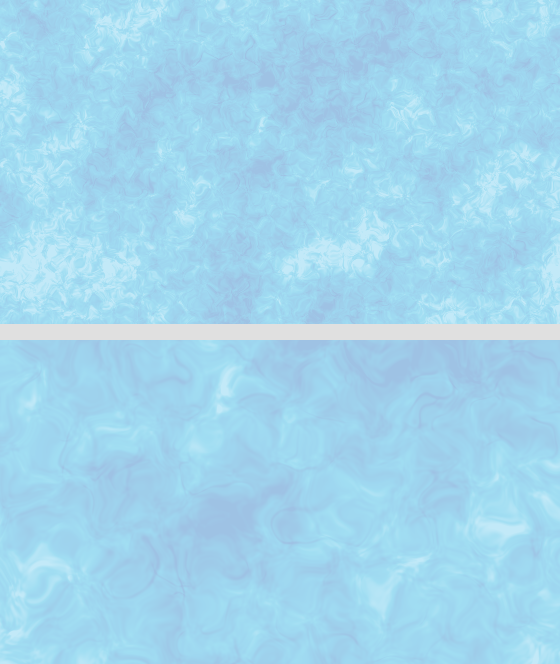
Top, the full canvas; bottom, a detail of the centre.
Reproduce this texture procedurally as a WebGL 2 fragment shader.

```glsl
#version 300 es
precision highp float;
// Weathered pale blue plaster: broad diagonal clouds, crumbly mottling,
// fine grain, thin broken creases and frosty flakes are summed into one
// tone of roughly unit deviation, which a six-stop palette then colours.

uniform vec2 u_resolution;
out vec4 fragColor;

const float TAU = 6.28319;
const float NOISE_GAIN = 4.4;   // brings gradient noise to unit deviation

// Integer hash of a lattice cell, 0..1
float hashCell(ivec2 cell, uint seed) {
    uvec2 c = uvec2(cell);
    uint h = c.x * 1597334677u ^ c.y * 3812015801u ^ seed * 2654435769u;
    h = (h ^ (h >> 16)) * 2246822519u;
    h = (h ^ (h >> 13)) * 3266489917u;
    h ^= h >> 16;
    return float(h >> 8) / 16777216.0;
}

float cornerSlope(ivec2 cell, vec2 offset, uint seed) {
    float angle = TAU * hashCell(cell, seed);
    return dot(vec2(cos(angle), sin(angle)), offset);
}

// Gradient noise with quintic blending
float gradientNoise(vec2 p, uint seed) {
    ivec2 i = ivec2(floor(p));
    vec2 f = fract(p);
    vec2 w = f * f * f * (f * (f * 6.0 - 15.0) + 10.0);
    float low = mix(cornerSlope(i, f, seed),
                    cornerSlope(i + ivec2(1, 0), f - vec2(1, 0), seed), w.x);
    float high = mix(cornerSlope(i + ivec2(0, 1), f - vec2(0, 1), seed),
                     cornerSlope(i + ivec2(1, 1), f - vec2(1, 1), seed), w.x);
    return NOISE_GAIN * mix(low, high, w.y);
}

mat2 rotation(float angle) {
    float c = cos(angle), s = sin(angle);
    return mat2(c, s, -s, c);
}

// Layered noise, kept at unit deviation for any octave count
float fractalNoise(vec2 p, int octaves, float gain, uint seed) {
    float sum = 0.0, power = 0.0, amplitude = 1.0;
    mat2 turn = 2.03 * rotation(0.65);
    for (int k = 0; k < octaves; k++) {
        sum += amplitude * gradientNoise(p, seed + uint(k));
        power += amplitude * amplitude;
        amplitude *= gain;
        p = turn * p + 7.3;
    }
    return sum / sqrt(power);
}

vec2 warp(vec2 p, float frequency, float amount, uint seed) {
    return p + amount * vec2(fractalNoise(p * frequency, 2, 0.6, seed),
                             fractalNoise(p * frequency, 2, 0.6, seed + 5u));
}

// Thin lines along the zero contour of noise, broken up by a second noise
float creases(vec2 p, float frequency, float width, uint seed) {
    float line = 1.0 - smoothstep(0.0, width, abs(gradientNoise(p * frequency, seed)));
    float gaps = smoothstep(0.0, 1.1, gradientNoise(p * frequency * 0.9, seed + 3u));
    return line * gaps;
}

// Darker diagonal band with lighter sides, centred near zero
float diagonalTrend(vec2 p, vec2 centre, vec2 normal) {
    return smoothstep(0.0, 0.75, abs(dot(p - centre, normal))) - 0.5;
}

float ramp(float from, float to, float t) {
    return clamp((t - from) / (to - from), 0.0, 1.0);
}

vec3 plasterColour(float tone) {
    vec3 c = vec3(0.62, 0.76, 0.895);
    c = mix(c, vec3(0.62, 0.81, 0.92), ramp(-1.95, -0.92, tone));
    c = mix(c, vec3(0.62, 0.84, 0.94), ramp(-0.92, -0.15, tone));
    c = mix(c, vec3(0.63, 0.87, 0.95), ramp(-0.15, 0.58, tone));
    c = mix(c, vec3(0.69, 0.89, 0.96), ramp(0.58, 1.23, tone));
    return mix(c, vec3(0.76, 0.915, 0.972), ramp(1.23, 2.0, tone));
}

void main() {
    vec2 p = gl_FragCoord.xy / u_resolution.y;   // canvas height = 1

    // Broad clouds, stretched along the rising diagonal
    vec2 slanted = rotation(-0.75) * warp(p, 5.0, 0.025, 11u);
    float clouds = fractalNoise(slanted * vec2(2.1, 3.0) + 4.0, 3, 0.6, 21u);
    float trend = diagonalTrend(p, vec2(0.87, 0.55), vec2(0.85, -0.53));
    float base = 0.62 * clouds + 0.7 * trend;

    // Crumbly mottling and fine grain
    vec2 crumbled = warp(p, 16.0, 0.008, 31u);
    float mottle = fractalNoise(crumbled * 13.0, 2, 0.75, 41u);
    float grain = fractalNoise(crumbled * 38.0, 3, 0.75, 51u);

    // Creases gather in the shade, flakes in the light
    float shade = 1.0 - smoothstep(-0.6, 1.0, base);
    float light = smoothstep(-0.1, 1.1, base + 0.3 * mottle);
    float lines = creases(crumbled, 17.0, 0.28, 61u)
                + 0.7 * creases(crumbled, 31.0, 0.4, 71u);
    float flakes = smoothstep(0.3, 1.5, fractalNoise(crumbled * 46.0, 2, 0.7, 81u));

    float tone = base + 0.34 * mottle + mix(0.36, 0.52, light) * grain;
    tone += 0.9 * light * flakes - (0.35 + 0.6 * shade) * lines;
    fragColor = vec4(plasterColour(tone), 1.0);
}
```
